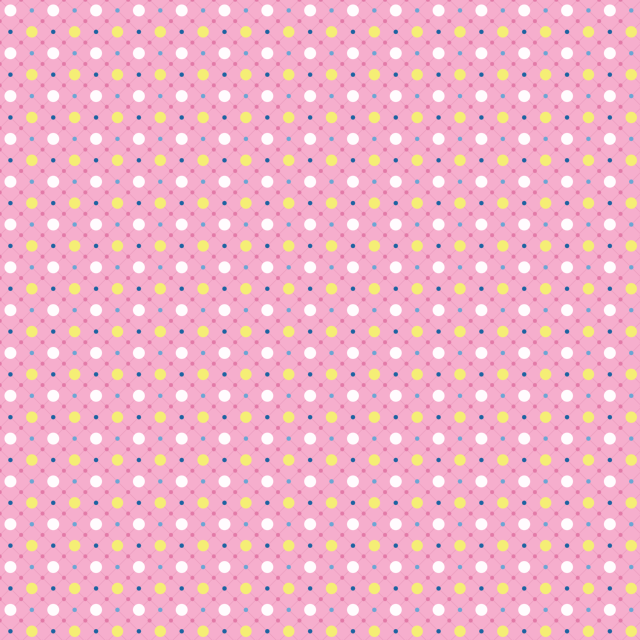
Give the GLSL for this pattern, as a Shadertoy shader.

```glsl
// Pink polka-dot pattern: white, yellow, blue and rose dots on a faint diagonal lattice.

const float PERIOD = 0.0669;              // repeat size, about 14.95 across
const vec2  ORIGIN = vec2(0.0163);        // first white dot, from the top left
const float SOFTNESS = 0.0010;            // smallest edge blur

const float WHITE_RADIUS  = 0.0093;
const float YELLOW_RADIUS = 0.0089;
const float BLUE_RADIUS   = 0.0034;
const float ROSE_RADIUS   = 0.0031;
const float LINE_HALF_WIDTH = 0.0006;
const float LINE_OPACITY  = 0.55;

const vec3 PINK   = vec3(0.965, 0.682, 0.804);
const vec3 LINE   = vec3(0.900, 0.580, 0.720);
const vec3 ROSE   = vec3(0.890, 0.480, 0.660);
const vec3 WHITE  = vec3(1.000, 0.990, 0.995);
const vec3 YELLOW = vec3(0.960, 0.935, 0.460);
const vec3 NAVY   = vec3(0.110, 0.390, 0.630);
const vec3 SKY    = vec3(0.420, 0.650, 0.830);

// Offset from the nearest multiple of spacing.
vec2 nearestOffset(vec2 p, float spacing) {
    return p - spacing * floor(p / spacing + 0.5);
}

float coverage(float distanceToEdge, float blur) {
    return 1.0 - smoothstep(-blur, blur, distanceToEdge);
}

// Dots of one kind, repeated on a square grid.
float dots(vec2 p, vec2 center, float spacing, float radius, float blur) {
    return coverage(length(nearestOffset(p - center, spacing)) - radius, blur);
}

// Two families of diagonal lines passing through every dot.
float lattice(vec2 p, float blur) {
    vec2 diagonal = vec2(p.x + p.y, p.x - p.y);
    vec2 d = abs(nearestOffset(diagonal, 0.5 * PERIOD)) * inversesqrt(2.0);
    return coverage(min(d.x, d.y) - LINE_HALF_WIDTH, blur);
}

void mainImage(out vec4 fragColor, in vec2 fragCoord) {
    vec2 p = fragCoord / iResolution.y;
    p = vec2(p.x, 1.0 - p.y) - ORIGIN;
    float blur = max(SOFTNESS, 0.75 / iResolution.y);
    float halfStep = 0.5 * PERIOD;

    // Ground and lattice
    vec3 color = mix(PINK, LINE, LINE_OPACITY * lattice(p, blur));

    // Rose dots at the lattice crossings between the larger dots
    color = mix(color, ROSE, dots(p, vec2(0.25 * PERIOD), halfStep, ROSE_RADIUS, blur));

    // Small blue dots
    color = mix(color, SKY,  dots(p, vec2(halfStep, 0.0), PERIOD, BLUE_RADIUS, blur));
    color = mix(color, NAVY, dots(p, vec2(0.0, halfStep), PERIOD, BLUE_RADIUS, blur));

    // Large dots
    color = mix(color, WHITE,  dots(p, vec2(0.0), PERIOD, WHITE_RADIUS, blur));
    color = mix(color, YELLOW, dots(p, vec2(halfStep), PERIOD, YELLOW_RADIUS, blur));

    fragColor = vec4(color, 1.0);
}
```
